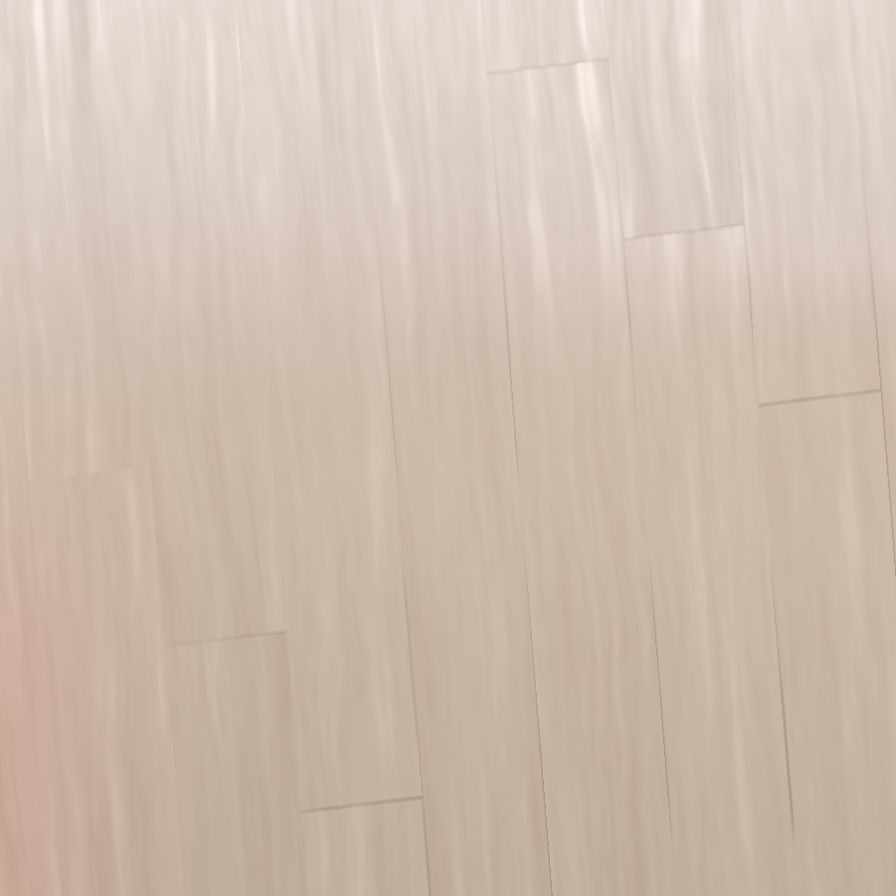
A WebGL 1 fragment shader for this texture:

```glsl
precision highp float;

uniform vec2 u_resolution;

// Plank layout, in canvas units
const float PLANK_WIDTH = 0.137;
const float PLANK_LENGTH = 1.194;
const float SEAM_ORIGIN = 0.577;
const float JOINT_START = 0.074;
const float JOINT_STEP = 0.185;
const float LEAN = 0.08;
const float JOINT_TILT = 0.12;
const float SEAM_HALF_WIDTH = 0.0016;
const float JOINT_HALF_WIDTH = 0.0024;

// Grain and line strength
const float GRAIN_WARP = 0.016;
const float GRAIN_CONTRAST = 0.085;
const float SHEEN_GRAIN = 0.075;
const float SEAM_DARKNESS = 0.10;
const float JOINT_DARKNESS = 0.09;
const float PLANK_VARIATION = 0.014;

// Colours
const vec3 SHEEN_TOP = vec3(0.905, 0.862, 0.835);
const vec3 SHEEN_LOW = vec3(0.855, 0.795, 0.758);
const vec3 WOOD_MID = vec3(0.808, 0.738, 0.675);
const vec3 WOOD_LOW = vec3(0.752, 0.682, 0.618);
const vec3 BLUSH = vec3(0.025, -0.022, -0.024);
const vec3 GRAIN_TINT = vec3(0.92, 1.0, 1.06);

float hash(vec2 p) {
  return fract(sin(dot(p, vec2(127.1, 311.7))) * 43758.5453);
}

float noise(vec2 p) {
  vec2 cell = floor(p);
  vec2 f = fract(p);
  f = f * f * (3.0 - 2.0 * f);
  float low = mix(hash(cell), hash(cell + vec2(1.0, 0.0)), f.x);
  float high = mix(hash(cell + vec2(0.0, 1.0)), hash(cell + 1.0), f.x);
  return mix(low, high, f.y);
}

float line(float distanceToLine, float halfWidth) {
  float blur = 1.0 / u_resolution.y;
  return 1.0 - smoothstep(0.3 * halfWidth, halfWidth + blur, abs(distanceToLine));
}

// Long streaks bent by a slow warp, with finer fibres on top
float woodGrain(vec2 p, float seed) {
  vec2 shift = vec2(seed * 37.0, seed * 91.0);
  float bend = noise(p * vec2(13.0, 4.5) + shift) - 0.5;
  bend += 0.35 * (noise(p * vec2(30.0, 14.0) + shift) - 0.5);
  float across = p.x + GRAIN_WARP * bend;
  float broad = noise(vec2(across * 42.0, p.y * 1.7) + shift);
  float streak = noise(vec2(across * 95.0, p.y * 4.5) + shift.yx);
  float fibre = noise(vec2(across * 190.0, p.y * 15.0) + shift);
  float fleck = noise(vec2(across * 110.0, p.y * 32.0) + shift.yx);
  return 0.34 * broad + 0.33 * streak + 0.22 * fibre + 0.11 * fleck - 0.5;
}

void main() {
  vec2 p = gl_FragCoord.xy / u_resolution.y;
  float depth = 1.0 - p.y;

  // Leaning planks with stepped end joints
  float across = p.x + LEAN * (p.y - 0.5);
  float column = (across - SEAM_ORIGIN) / PLANK_WIDTH;
  float plank = floor(column);
  float inPlank = fract(column) - 0.5;
  float jointDepth = depth + JOINT_TILT * inPlank * PLANK_WIDTH;
  float along = (jointDepth - JOINT_START - JOINT_STEP * plank) / PLANK_LENGTH;
  float board = floor(along + 0.5);
  float jointDistance = (along - board) * PLANK_LENGTH;
  float seamDistance = (0.5 - abs(inPlank)) * PLANK_WIDTH;
  float seed = hash(vec2(plank, floor(along)) + 7.0);

  // Window sheen above, warmer wood below
  float edge = 0.025 * (noise(p * vec2(5.0, 2.0)) - 0.5);
  float softness = mix(0.14, 0.07, smoothstep(0.3, 1.0, p.x));
  float sheen = 1.0 - smoothstep(0.33 - softness, 0.33 + softness, depth + edge);
  vec3 upper = mix(SHEEN_TOP, SHEEN_LOW, smoothstep(-0.1, 0.32, depth));
  vec3 lower = mix(WOOD_MID, WOOD_LOW, smoothstep(0.3, 1.08, depth));
  vec3 color = mix(lower, upper, sheen);
  float blush = smoothstep(0.4, 0.75, depth) * (1.0 - smoothstep(0.0, 0.24, p.x));
  color += BLUSH * blush;

  // Grain is stronger and brighter under the sheen
  float grain = woodGrain(vec2(across, p.y), seed);
  float patchiness = 0.7 + 0.6 * noise(p * vec2(9.0, 4.0) + 20.0);
  float contrast = GRAIN_CONTRAST + SHEEN_GRAIN * sheen * (1.0 - smoothstep(0.0, 0.35, depth));
  color += grain * contrast * patchiness * GRAIN_TINT;
  float glint = smoothstep(0.12, 0.3, grain);
  color += glint * mix(0.012, 0.03, sheen);
  color += PLANK_VARIATION * (seed - 0.5);

  // Worn seams and joints, fading in the light and to the left
  float wear = smoothstep(0.25, 0.7, noise(vec2(plank * 5.0, p.y * 7.0)));
  float seamFade = (1.0 - 0.8 * sheen) * smoothstep(0.25, 0.6, p.x);
  float seam = line(seamDistance, SEAM_HALF_WIDTH) * wear * seamFade;
  float jointFade = (1.0 - 0.45 * sheen) * smoothstep(0.1, 0.45, p.x);
  jointFade *= 0.6 + 0.4 * noise(p * 30.0);
  float joint = line(jointDistance, JOINT_HALF_WIDTH) * jointFade;
  color -= SEAM_DARKNESS * seam + JOINT_DARKNESS * joint;

  gl_FragColor = vec4(clamp(color, 0.0, 1.0), 1.0);
}
```
